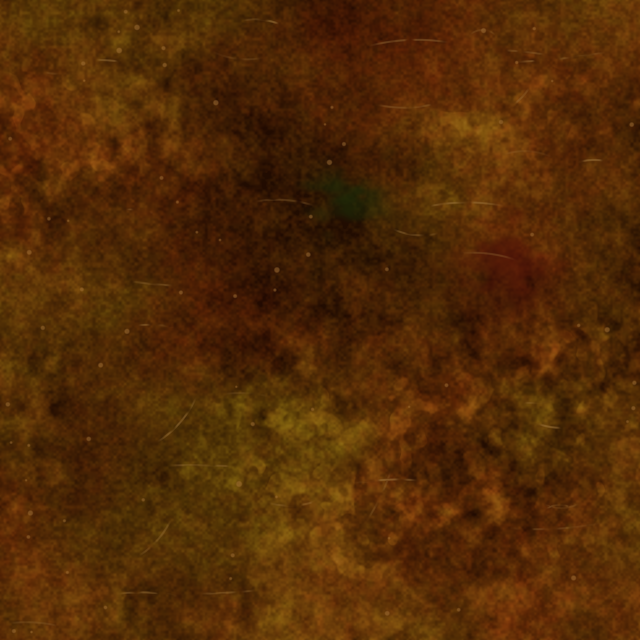
Reproduce this texture procedurally as a WebGL 2 fragment shader.

```glsl
#version 300 es
precision highp float;

uniform vec2 u_resolution;
out vec4 fragColor;

float hash(vec2 p) {
    return fract(sin(dot(p, vec2(127.1, 311.7))) * 43758.5453);
}

float noise(vec2 p) {
    vec2 cell = floor(p);
    vec2 f = fract(p);
    f = f * f * (3.0 - 2.0 * f);
    float low = mix(hash(cell), hash(cell + vec2(1, 0)), f.x);
    float high = mix(hash(cell + vec2(0, 1)), hash(cell + vec2(1, 1)), f.x);
    return mix(low, high, f.y);
}

float fbm(vec2 p, int octaves) {
    float sum = 0.0, weight = 0.5, total = 0.0;
    for (int i = 0; i < octaves; i++) {
        sum += weight * noise(p);
        total += weight;
        weight *= 0.55;
        p = mat2(1.6, 1.2, -1.2, 1.6) * p + 17.3;
    }
    return sum / total;
}

// Soft elliptical patch, 1 at the centre
float patchMask(vec2 p, vec2 centre, vec2 radius) {
    vec2 d = (p - centre) / radius;
    return exp(-dot(d, d));
}

// Thin, slightly bowed and broken line
float scratch(vec2 p, vec2 centre, float angle, float halfLength, float bow, float pixel) {
    vec2 d = p - centre;
    float c = cos(angle), s = sin(angle);
    d = vec2(c * d.x + s * d.y, c * d.y - s * d.x);
    float along = d.x / halfLength;
    float offset = abs(d.y - bow * along * along);
    float line = 1.0 - smoothstep(0.0003, 0.0012 + pixel, offset);
    float ends = 1.0 - smoothstep(0.6, 1.0, abs(along));
    return line * ends * smoothstep(0.2, 0.7, noise(p * 75.0));
}

// Sparse round flecks, one at most per cell
float specks(vec2 p, float scale, float share, float pixel) {
    vec2 cell = floor(p * scale);
    vec2 jitter = vec2(hash(cell + 3.1), hash(cell + 8.7)) * 0.5 + 0.25;
    float radius = mix(0.05, 0.15, hash(cell + 5.3));
    float dist = length(fract(p * scale) - jitter);
    float edge = pixel * scale;
    return step(1.0 - share, hash(cell + 1.9)) * (1.0 - smoothstep(radius - edge, radius + edge, dist));
}

vec3 ochreRamp(float tone) {
    vec3 colour = mix(vec3(0.13, 0.045, 0.005), vec3(0.34, 0.175, 0.02), clamp(tone / 0.5, 0.0, 1.0));
    colour = mix(colour, vec3(0.52, 0.31, 0.055), clamp((tone - 0.5) / 0.38, 0.0, 1.0));
    return mix(colour, vec3(0.66, 0.45, 0.13), clamp((tone - 0.88) / 0.4, 0.0, 1.0));
}

void main() {
    vec2 p = gl_FragCoord.xy / u_resolution;
    float pixel = 1.0 / u_resolution.y;
    vec2 warp = vec2(fbm(p * 9.0, 4), fbm(p * 9.0 + 31.0, 4)) - 0.5;
    vec2 q = p + 0.13 * warp;

    // Broad areas of shade, foliage and glaze
    float shade = patchMask(q, vec2(0.46, 0.70), vec2(0.17, 0.14))
                + patchMask(q, vec2(0.04, 0.38), vec2(0.13, 0.20))
                + 0.8 * patchMask(q, vec2(0.75, 0.52), vec2(0.07, 0.10));
    float foliage = patchMask(q, vec2(0.58, 0.27), vec2(0.22, 0.17))
                  + patchMask(q, vec2(0.03, 0.74), vec2(0.17, 0.13))
                  + 0.7 * patchMask(q, vec2(0.95, 0.38), vec2(0.16, 0.22))
                  + 0.6 * patchMask(q, vec2(0.78, 0.78), vec2(0.16, 0.09));
    float olive = patchMask(q, vec2(0.33, 0.33), vec2(0.17, 0.13))
                + 0.6 * patchMask(q, vec2(0.20, 0.92), vec2(0.18, 0.12));
    float rust = patchMask(q, vec2(0.54, 0.93), vec2(0.20, 0.07))
               + 0.7 * patchMask(q, vec2(0.60, 0.12), vec2(0.18, 0.10));

    // Layered brushwork, from soft stains to fine grain
    float rough = 0.55 + 0.6 * foliage + 0.7 * smoothstep(0.4, 0.65, fbm(p * 5.0 + 9.0, 3));
    float tone = 0.48 + 0.75 * (fbm(q * 4.0 + 2.0, 5) - 0.5);
    tone += 0.10 * foliage + 0.05 * olive - 0.19 * shade;
    tone += 0.55 * rough * (fbm((p + 0.02 * warp) * vec2(34.0, 30.0), 3) - 0.5);
    tone += 0.20 * (noise(p * 150.0) - 0.5) + 0.16 * (noise(p * 245.0 + 7.0) - 0.5);

    // Clustered leaf-like dabs
    float dabs = smoothstep(0.57, 0.74, fbm((p + 0.03 * warp) * vec2(44.0, 38.0) + 51.0, 2));
    tone += 0.20 * dabs * smoothstep(0.15, 0.9, foliage + 0.5 * fbm(p * 7.0, 3));

    // Hue drifts between rust and olive
    vec3 colour = ochreRamp(tone);
    float hue = 2.2 * (fbm(q * 6.0 + 70.0, 4) - 0.5) + 0.6 * (noise(p * 90.0) - 0.5);
    hue = clamp(hue + 0.8 * olive - 0.7 * rust, -1.0, 1.0);
    colour *= mix(vec3(1.0), hue > 0.0 ? vec3(0.95, 1.20, 0.95) : vec3(1.06, 0.76, 0.85), abs(hue));

    // Green and crimson accents
    float stroke = smoothstep(0.35, 0.65, fbm(p * vec2(14.0, 22.0) + 5.0, 3));
    float green = stroke * patchMask(q, vec2(0.53, 0.69), vec2(0.075, 0.06));
    float crimson = stroke * patchMask(q, vec2(0.79, 0.57), vec2(0.08, 0.07));
    colour = mix(colour, vec3(0.11, 0.17, 0.03), 0.75 * green);
    colour = mix(colour, vec3(0.34, 0.08, 0.03), 0.65 * crimson);

    // Surface wear: pale flecks and mostly level scratches
    float wear = 0.0;
    for (int i = 0; i < 34; i++) {
        float k = float(i);
        vec2 centre = vec2(hash(vec2(k, 1.0)), hash(vec2(k, 2.0)));
        float angle = 0.3 * (hash(vec2(k, 3.0)) - 0.55) + (i % 9 == 0 ? 1.0 : 0.0);
        float halfLength = mix(0.02, 0.075, hash(vec2(k, 4.0)));
        float bow = 0.016 * (hash(vec2(k, 5.0)) - 0.5);
        float strength = mix(0.2, 0.6, hash(vec2(k, 6.0)));
        wear = max(wear, strength * scratch(p, centre, angle, halfLength, bow, pixel));
    }
    colour = mix(colour, vec3(0.60, 0.44, 0.22), wear);
    colour = mix(colour, vec3(0.66, 0.46, 0.22), 0.5 * specks(p, 34.0, 0.07, pixel));

    fragColor = vec4(clamp(colour, 0.0, 1.0), 1.0);
}
```
